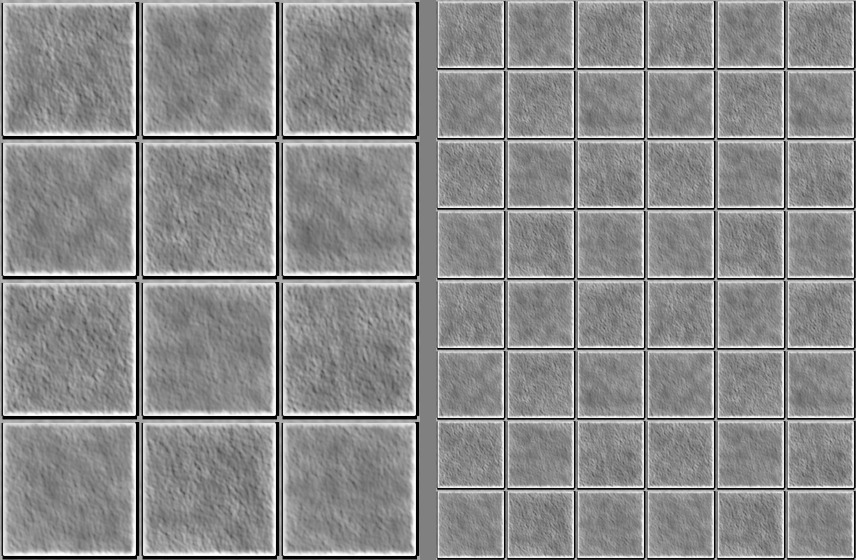
Left, the tile; right, the same tile 2 across and 2 down.
Give the GLSL for this texture map, as a Shadertoy shader.

```glsl
// Grey embossed stone tiles, three across and four down, with bright worn rims
// and black shadow gaps. Each face is slanted, wrapped gradient noise lit from
// one side; a rounded box distance shapes the rim, and bands draw the gaps.

const vec2 TILES = vec2(3.0, 4.0);

vec2 hashGradient(vec2 p) {
    vec3 q = fract(p.xyx * vec3(0.1031, 0.1030, 0.0973));
    q += dot(q, q.yzx + 33.33);
    float angle = 6.28318 * fract((q.x + q.y) * q.z);
    return vec2(cos(angle), sin(angle));
}

// Wrapping upwards also undoes the slant, which is one tile across in four up
float cornerValue(vec2 i, vec2 f, vec2 corner, vec2 frequency) {
    vec2 period = TILES * frequency;
    vec2 id = i + corner;
    id.x -= frequency.x * floor(id.y / period.y);
    return dot(hashGradient(mod(id, period)), f - corner);
}

float gradientNoise(vec2 p, vec2 frequency) {
    p = vec2(p.x + 0.25 * p.y, p.y) * frequency;
    vec2 i = floor(p), f = p - i;
    vec2 w = f * f * f * (f * (f * 6.0 - 15.0) + 10.0);
    float low = mix(cornerValue(i, f, vec2(0, 0), frequency),
                    cornerValue(i, f, vec2(1, 0), frequency), w.x);
    float high = mix(cornerValue(i, f, vec2(0, 1), frequency),
                     cornerValue(i, f, vec2(1, 1), frequency), w.x);
    return mix(low, high, w.y);
}

float stoneHeight(vec2 p) {
    return gradientNoise(p, vec2(33, 24)) + 0.45 * gradientNoise(p, vec2(53, 40))
         + 0.9 * gradientNoise(p, vec2(17, 12));
}

float roundedBox(vec2 p, vec2 halfSize, float radius) {
    vec2 q = abs(p) - halfSize + radius;
    return length(max(q, 0.0)) + min(max(q.x, q.y), 0.0) - radius;
}

float band(float x, float start, float end, float soft) {
    return smoothstep(start - soft, start + soft, x)
         - smoothstep(end - soft, end + soft, x);
}

void mainImage(out vec4 fragColor, in vec2 fragCoord) {
    vec2 p = fragCoord / iResolution.xy * TILES;
    vec2 tile = floor(p), cell = p - tile;
    float soft = max(0.003, 1.4 / iResolution.x);

    // Stone face: slanted relief with sparse dents, rougher on alternate tiles
    vec2 light = vec2(0.0068, 0.0036);
    float relief = stoneHeight(p + light) - stoneHeight(p - light);
    float patches = gradientNoise(p, vec2(6, 5));
    float rough = mix(0.08, 0.115, mod(tile.x + tile.y, 2.0)) * (1.0 + 0.6 * patches);
    float dent = min(relief + 0.45, 0.0);
    float shade = 0.515 + rough * (relief + 0.9 * dent) + 0.08 * patches
                + 0.08 * gradientNoise(p, vec2(11, 9))
                + 0.06 * gradientNoise(p, vec2(2, 2));

    // Bright rim with a faint halo and uneven inner edge, softer at left and top
    vec2 centred = cell - vec2(0.496, 0.505);
    float edge = roundedBox(centred, vec2(0.474, 0.475), 0.012);
    float wear = 0.012 * gradientNoise(p, vec2(19, 15)) + 0.004 * relief;
    float rim = smoothstep(-0.062, -0.003, edge + wear);
    float facing = smoothstep(-0.25, 0.25, centred.x - centred.y);
    shade += 0.06 * smoothstep(-0.2, 0.0, edge);
    shade = mix(shade, mix(0.86, 1.0, facing), pow(rim, mix(2.4, 1.9, facing)));

    // Gap: light grey bed, dark shadows that stop short of each crossing
    float right = band(cell.x, 0.967, 0.995, soft) * band(cell.y, 0.03, 0.985, soft);
    float below = band(cell.y, 0.004, 0.032, soft) * band(cell.x, 0.018, 0.978, soft);
    float left = band(cell.x, 0.011, 0.023, soft) * band(cell.y, 0.03, 0.98, soft);
    float bed = 0.66 + 0.1 * gradientNoise(p, vec2(18, 15));
    bed = mix(bed, 0.01, max(max(right, below), 0.9 * left));

    shade = mix(shade, bed, smoothstep(-soft, soft, edge));
    fragColor = vec4(vec3(clamp(shade, 0.01, 1.0)), 1.0);
}
```
